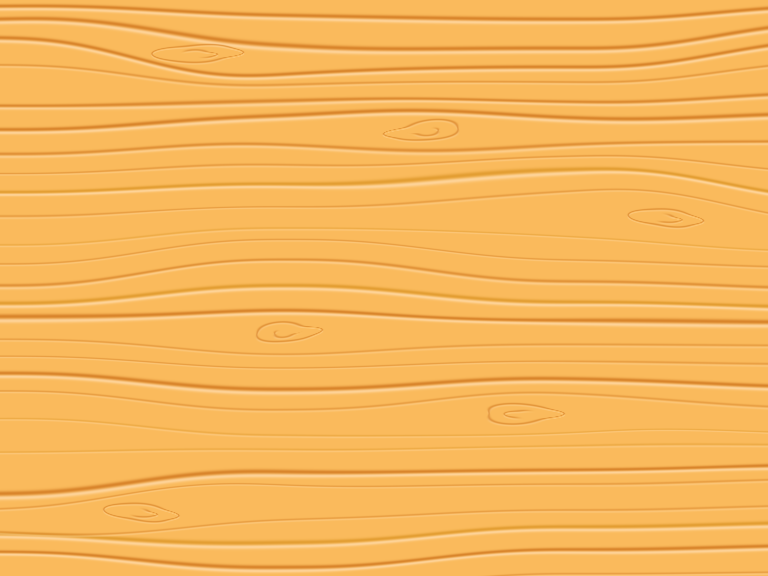
A Shadertoy shader for this texture:

```glsl
const float LINES = 26.0;
const float KNOTS = 6.0;

const vec3 WOOD = vec3(0.98, 0.73, 0.36);
const vec3 GROOVE = vec3(0.85, 0.52, 0.17);
const vec3 GOLD = vec3(0.89, 0.62, 0.20);
const vec3 GLINT = vec3(1.0, 0.84, 0.62);

float hash(vec2 p) {
    vec3 q = fract(p.xyx * vec3(0.1031, 0.1030, 0.0973));
    q += dot(q, q.yzx + 33.33);
    return fract((q.x + q.y) * q.z);
}

float noise(vec2 p) {
    vec2 cell = floor(p), f = fract(p);
    f = f * f * f * (f * (f * 6.0 - 15.0) + 10.0);
    float low = mix(hash(cell), hash(cell + vec2(1, 0)), f.x);
    float high = mix(hash(cell + vec2(0, 1)), hash(cell + vec2(1, 1)), f.x);
    return mix(low, high, f.y);
}

// Knots sit halfway between two neighbouring grain lines
float knotRow(float k) {
    return floor((k + 0.5) / KNOTS * LINES) + 0.5;
}

float knotX(float k, float aspect) {
    return aspect * mix(0.1, 0.9, fract(0.1 + k * 0.618));
}

// Height of a grain line, bent by a shared flow and pushed apart by knots
float lineHeight(float index, float x, float aspect) {
    float jitter = 0.4 * (hash(vec2(index, 17.0)) - 0.5);
    float y = (index + 0.5 + jitter) / LINES;
    y += 0.06 * (noise(vec2(x * 2.0 + 5.0, index * 0.3 + 40.0)) - 0.5);
    for (float k = 0.0; k < KNOTS; k++) {
        float rows = index - knotRow(k);
        float along = (x - knotX(k, aspect)) / 0.22;
        y += sign(rows) * 0.014 * exp(0.5 - abs(rows) - along * along);
    }
    return y;
}

float softStroke(float d, float width) {
    float t = d / width;
    return exp(-t * t);
}

vec3 engrave(vec3 color, vec3 ink, float dark, float light) {
    color = mix(color, GLINT, light);
    return mix(color, ink, dark);
}

// Irregular oval outline drawn out to a tip on one side
float ovalDistance(vec2 p, vec2 size, float phase) {
    vec2 q = p / size;
    float r = length(q);
    float a = atan(q.y, q.x);
    float rim = 1.0 + 0.10 * sin(2.0 * a + phase) + 0.08 * sin(3.0 * a - phase);
    rim += 0.35 * pow(max(cos(a), 0.0), 14.0);
    return (r - rim) / max(length(q / size) / max(r, 0.001), 1.0);
}

// Outer rim and a broken inner curl
float knotStroke(vec2 p, vec2 size, float phase, float width) {
    float rim = softStroke(ovalDistance(p, size, phase), width);
    vec2 inner = p - size * vec2(0.08, -0.06);
    float curl = softStroke(ovalDistance(inner, size * 0.42, phase + 2.0), width);
    float a = atan(inner.y / size.y, inner.x / size.x);
    curl *= smoothstep(-0.6, 0.3, sin(a + phase));
    return max(0.8 * rim, 0.75 * curl);
}

vec3 drawKnot(vec3 color, vec2 p, float k, float minWidth) {
    float phase = 6.283 * hash(vec2(k, 3.0));
    float tilt = 0.2 * (hash(vec2(k, 5.0)) - 0.5);
    vec2 size = vec2(mix(0.046, 0.064, hash(vec2(k, 7.0))), 0.016);
    float facing = hash(vec2(k, 9.0)) < 0.3 ? -1.0 : 1.0;
    float width = max(0.0016, minWidth);
    vec2 q = vec2(p.x * facing, p.y - p.x * tilt);
    float dark = knotStroke(q, size, phase, width);
    float light = knotStroke(q + vec2(0.0, 0.0028), size, phase, width);
    return engrave(color, GROOVE, 0.85 * dark, 0.5 * light);
}

vec3 drawGrain(vec3 color, vec2 p, float index, float aspect, float minWidth) {
    float d = p.y - lineHeight(index, p.x, aspect);
    float weight = smoothstep(0.35, 0.65, hash(vec2(index, 29.0)));
    float swell = 0.75 + 0.5 * noise(vec2(p.x * 2.5, index * 7.3));
    float width = max(mix(0.0017, 0.0036, weight) * swell, minWidth);
    float dark = softStroke(d, width) * mix(0.5, 1.0, weight);
    float light = softStroke(d + 1.75 * width, width) * mix(0.4, 0.95, weight);
    vec3 ink = mix(GROOVE, GOLD, step(0.8, hash(vec2(index, 31.0))));
    return engrave(color, ink, dark, light);
}

void mainImage(out vec4 fragColor, in vec2 fragCoord) {
    vec2 p = fragCoord / iResolution.y;
    float aspect = iResolution.x / iResolution.y;
    float minWidth = 0.6 / iResolution.y;
    vec3 color = WOOD;

    for (float i = -2.0; i < LINES + 2.0; i++) {
        color = drawGrain(color, p, i, aspect, minWidth);
    }
    for (float k = 0.0; k < KNOTS; k++) {
        float x = knotX(k, aspect), row = knotRow(k);
        float y = 0.5 * (lineHeight(row - 0.5, x, aspect) + lineHeight(row + 0.5, x, aspect));
        color = drawKnot(color, p - vec2(x, y), k, minWidth);
    }
    fragColor = vec4(color, 1.0);
}
```
